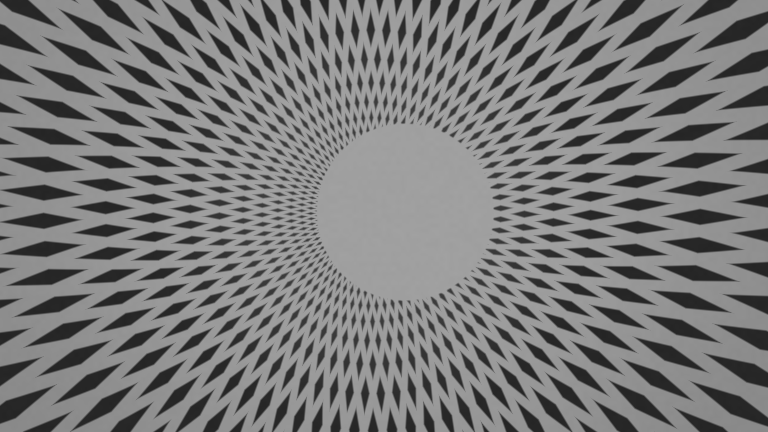
Give the GLSL for this pattern, as a Shadertoy shader.

```glsl
// A grey tunnel of dark diamonds shrinking towards a plain off-centre disc.
// Two opposed spiral families, folded with fract in polar coordinates,
// leave a staggered lattice of diamonds between their light bands.

const float TAU = 6.2831853;
const float SPOKES = 73.0;

float hash(vec2 p) {
    return fract(sin(dot(p, vec2(127.1, 311.7))) * 43758.5);
}

float valueNoise(vec2 p) {
    vec2 cell = floor(p);
    vec2 f = fract(p);
    f = f * f * (3.0 - 2.0 * f);
    float low = mix(hash(cell), hash(cell + vec2(1, 0)), f.x);
    float high = mix(hash(cell + vec2(0, 1)), hash(cell + vec2(1, 1)), f.x);
    return mix(low, high, f.y);
}

// Coverage of the dark diamonds around the tunnel axis
float diamonds(vec2 p, float soft) {
    float radius = max(length(p), 0.02);
    float depth = log(0.76 / radius);
    float ring = depth * (4.6 + 0.8 * depth);
    float spoke = SPOKES * atan(p.y, p.x) / TAU + 0.18;

    // Offset from the nearest diamond along both spiral families
    vec2 spiral = vec2(spoke + 0.5 * ring, spoke - 0.5 * ring);
    vec2 offset = abs(fract(spiral + 0.5) - 0.5);
    float reach = max(offset.x, offset.y);

    float size = mix(0.235, 0.28, smoothstep(0.12, 0.6, radius));
    float blur = min(12.0 * soft / radius, 0.2);
    return 1.0 - smoothstep(size - blur, size + blur, reach);
}

void mainImage(out vec4 fragColor, in vec2 fragCoord) {
    vec2 uv = (fragCoord - 0.5 * iResolution.xy) / iResolution.y;
    float soft = max(0.0028, 0.8 / iResolution.y);
    vec2 axis = uv - vec2(-0.028, 0.0097);

    // Light bands, dimming gently towards the corners
    float paper = 0.63 - 0.07 * smoothstep(0.25, 1.0, length(uv));
    paper -= 0.02 * smoothstep(0.0, -0.5, uv.y);

    // Diamonds, darker further out
    float ink = mix(0.24, 0.15, smoothstep(0.2, 0.55, length(axis)));
    float shade = mix(paper, ink, diamonds(axis, soft));

    // Plain disc at the end of the tunnel
    float rim = length(uv - vec2(0.049, 0.009)) - 0.205;
    shade = mix(shade, 0.625, 1.0 - smoothstep(-soft, soft, rim));

    // Faint mottling
    shade += 0.012 * (valueNoise(uv * 90.0) - 0.5);
    fragColor = vec4(vec3(shade), 1.0);
}
```
